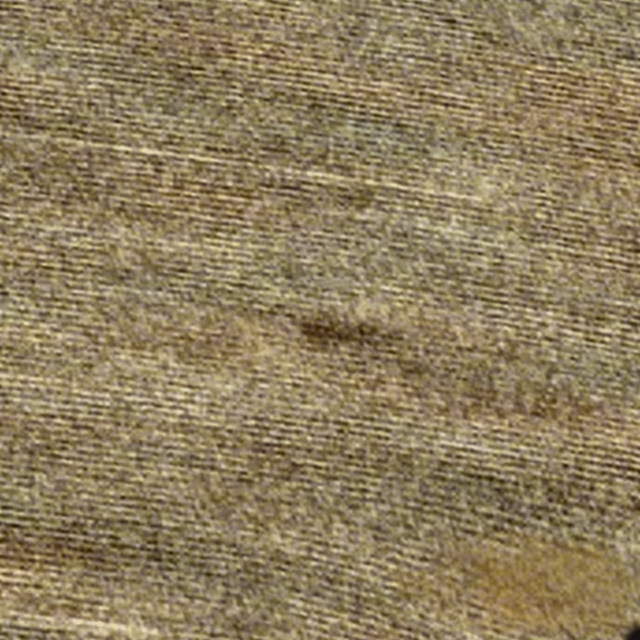
A three.js fragment shader for this texture:

```glsl
// Aerial view of a dry stubble field with fine sloping crop rows and worn patches.
varying vec2 vUv;

const vec3 STRAW = vec3(0.557, 0.496, 0.370);      // average ground colour
const vec3 TONE_RANGE = vec3(0.350, 0.365, 0.345); // colour change per unit of tone
const vec3 YELLOW_TINT = vec3(0.006, 0.012, -0.050);
const vec3 RUST_TINT = vec3(0.034, -0.008, -0.028);
const vec3 BARE_TINT = vec3(0.030, -0.020, -0.085);
const vec3 CORNER_SHADE = vec3(0.10, 0.07, 0.07);
const float ROW_SLOPE = 0.115;
const float ROW_CURVE = 0.03;
const float ROW_COUNT = 74.0;
const float ROW_CROWDING = 9.0;                    // rows get closer towards the top
const float ROW_DEPTH = 0.31;
const float BEAD_DEPTH = 0.34;
const float GRAIN_DEPTH = 0.46;
const float STREAK_DEPTH = 0.15;
const float BAND_DEPTH = 0.25;
const float TAU = 6.2831853;

float hash(vec2 p) {
  vec3 q = fract(vec3(p.xyx) * 0.1031);
  q += dot(q, q.yzx + 33.33);
  return fract((q.x + q.y) * q.z);
}

// Smooth value noise from -1 to 1.
float noise(vec2 p) {
  vec2 cell = floor(p);
  vec2 f = fract(p);
  f = f * f * (3.0 - 2.0 * f);
  float low = mix(hash(cell), hash(cell + vec2(1.0, 0.0)), f.x);
  float high = mix(hash(cell + vec2(0.0, 1.0)), hash(cell + vec2(1.0, 1.0)), f.x);
  return 2.0 * mix(low, high, f.y) - 1.0;
}

float fbm(vec2 p) {
  float sum = 0.0;
  float weight = 0.55;
  for (int i = 0; i < 4; i++) {
    sum += weight * noise(p);
    p = p * 2.03 + 17.7;
    weight *= 0.55;
  }
  return sum;
}

// Soft elliptical patch lying along the rows.
float patchMask(vec2 p, vec2 centre, vec2 radius) {
  vec2 q = p - centre;
  q.y += 0.15 * q.x;
  q /= radius;
  return exp(-dot(q, q));
}

// Thin wheel track at a fixed distance across the rows.
float track(float across, float place, float width) {
  float d = (across - place) / width;
  return exp(-d * d);
}

void main() {
  vec2 uv = vUv;

  // Field coordinates: x along the rows, y across them.
  float bend = 0.06 * smoothstep(0.35, 0.95, uv.x) * (1.0 - smoothstep(0.0, 0.28, uv.y));
  float across = uv.y + ROW_SLOPE * uv.x + ROW_CURVE * uv.x * uv.x + bend;
  vec2 field = vec2(uv.x, across);

  // Bare soil and rough areas where the rows fade.
  float ragged = fbm(uv * 15.0 + 5.0);
  float bare = smoothstep(0.15, 1.0, patchMask(uv, vec2(0.86, 0.085), vec2(0.23, 0.09)) + 0.40 * ragged);
  float rough = smoothstep(0.0, 0.6, fbm(field * vec2(5.0, 11.0) + 31.0));
  float rowStrength = (1.0 - 0.8 * rough) * (1.0 - 0.9 * bare);
  rowStrength *= 0.85 + 0.5 * noise(field * vec2(14.0, 30.0) + 3.0);

  // Crop rows, each broken into beads of stubble.
  float phase = ROW_COUNT * across + ROW_CROWDING * across * across;
  phase += 0.12 * noise(field * vec2(60.0, 80.0));
  float rows = sin(TAU * phase) * rowStrength;
  float beads = noise(vec2(uv.x * 120.0, phase * 2.0 + 0.5) + 9.0);

  // Loose grain and short upright stalks.
  float grain = noise(uv * vec2(172.0, 184.0) + 51.0);
  float stalks = noise(vec2(uv.x + 0.35 * uv.y, uv.y) * vec2(165.0, 95.0) + 77.0);
  float litter = mix(grain, stalks, 0.35 + 0.25 * rough);
  float streaks = noise(field * vec2(20.0, 120.0) + 19.0);
  float bands = fbm(field * vec2(4.0, 20.0) + 13.0);

  float tone = ROW_DEPTH * rows + BEAD_DEPTH * beads * (1.0 - 0.6 * bare);
  tone += GRAIN_DEPTH * litter * (1.0 - 0.4 * bare);
  tone += (STREAK_DEPTH * streaks + BAND_DEPTH * bands) * (1.0 - 0.6 * bare);

  // Pale wheel tracks and sun-bleached ground.
  float worn = 0.75 + 0.5 * noise(field * vec2(22.0, 50.0) + 61.0);
  float tracks = track(across, 0.792, 0.0055) * (1.0 - smoothstep(0.76, 0.90, uv.x));
  tracks += track(across, 0.738, 0.0055) * smoothstep(0.30, 0.60, uv.x);
  tracks += 1.3 * track(across, 0.040, 0.010) * (1.0 - smoothstep(0.20, 0.34, uv.x));
  tone += 0.52 * worn * tracks;
  tone += 0.15 * patchMask(uv, vec2(0.16, 0.43), vec2(0.30, 0.10));
  tone += 0.28 * patchMask(uv, vec2(0.74, 0.72), vec2(0.06, 0.022));

  // Dark damp patches.
  float damp = 0.55 * patchMask(uv, vec2(0.53, 0.477), vec2(0.06, 0.016));
  damp += 0.30 * patchMask(uv, vec2(0.86, 0.22), vec2(0.14, 0.045));
  damp += 0.28 * patchMask(uv, vec2(0.12, 0.16), vec2(0.24, 0.045));
  tone -= damp * (0.8 + 0.6 * ragged);

  // Rusty bands and fine yellow flecks.
  float rust = fbm(field * vec2(3.0, 15.0) + 91.0);
  float flecks = noise(uv * vec2(95.0, 115.0) + 23.0);
  vec3 tint = RUST_TINT * rust + YELLOW_TINT * flecks + BARE_TINT * bare;
  vec3 colour = STRAW + TONE_RANGE * clamp(tone, -1.05, 0.95) + tint;

  float corner = 1.0 - smoothstep(0.012, 0.032, length(uv - vec2(1.0, 0.0)));
  gl_FragColor = vec4(clamp(mix(colour, CORNER_SHADE, corner), 0.0, 1.0), 1.0);
}
```
